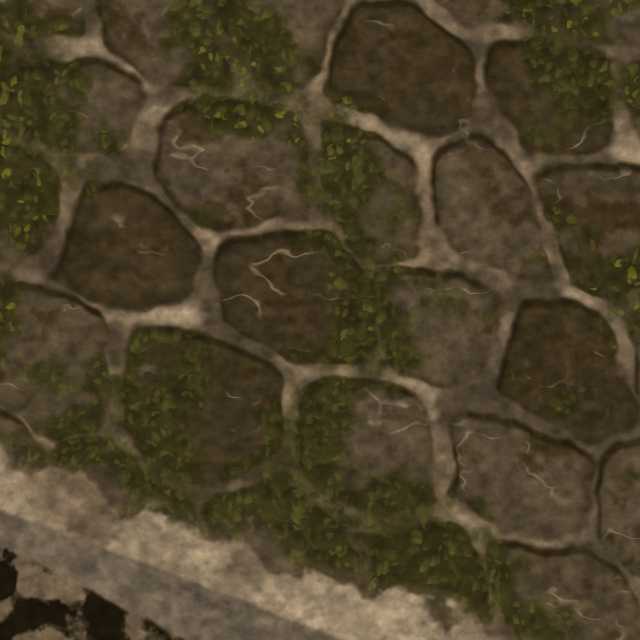
Write a three.js fragment shader that draws this texture.

```glsl
varying vec2 vUv;

#define GRID vec2(4.5, 5.3)
#define TILT 0.24
#define JITTER 0.50
#define JOINT 0.035
#define ROUNDING 20.0
#define WARP 0.065
#define SOFT 0.026
#define SHADOW_SHIFT vec2(-0.005, 0.013)
#define GROWTH 0.50
#define LEAF_SCALE 44.0
#define GRAIN 0.62
#define STREAKS 0.55

const vec3 STONE = vec3(0.345, 0.290, 0.215);
const vec3 DARK_STONE = vec3(0.225, 0.180, 0.105);
const vec3 MORTAR = vec3(0.430, 0.360, 0.275);
const vec3 PALE = vec3(0.590, 0.515, 0.410);
const vec3 SOIL = vec3(0.145, 0.115, 0.058);
const vec3 MOSS = vec3(0.205, 0.190, 0.080);
const vec3 LEAF = vec3(0.325, 0.315, 0.145);
const vec3 BRIGHT_LEAF = vec3(0.460, 0.430, 0.130);
const vec3 CURB_FACE = vec3(0.400, 0.350, 0.285);

float hash(vec2 p) {
  return fract(sin(dot(p, vec2(127.1, 311.7))) * 43758.5453);
}

vec2 hash2(vec2 p) {
  return vec2(hash(p), hash(p + 37.3));
}

float noise(vec2 p) {
  vec2 i = floor(p), f = fract(p);
  f = f * f * (3.0 - 2.0 * f);
  return mix(mix(hash(i), hash(i + vec2(1, 0)), f.x),
             mix(hash(i + vec2(0, 1)), hash(i + vec2(1, 1)), f.x), f.y);
}

float fbm(vec2 p) {
  float sum = 0.0, amp = 0.53;
  for (int i = 0; i < 4; i++) {
    sum += amp * noise(p);
    p = mat2(1.6, 1.2, -1.2, 1.6) * p + 5.7;
    amp *= 0.5;
  }
  return sum;
}

// Staggered, jittered centre of a stone
vec2 site(vec2 cell) {
  return cell + 0.5 + vec2(0.5 * mod(cell.y, 2.0), 0.0) + JITTER * (hash2(cell) - 0.5);
}

// x: rounded distance past the joint edge, yz: stone cell
vec3 stoneField(vec2 uv) {
  vec2 p = uv + WARP * (vec2(fbm(uv * 8.0), fbm(uv * 8.0 + 19.0)) - 0.5);
  p = vec2(p.x, p.y + TILT * p.x) * GRID;
  vec2 base = floor(p), home = base, toHome = vec2(9.0);
  for (int y = -2; y <= 2; y++) for (int x = -2; x <= 2; x++) {
    vec2 cell = base + vec2(x, y), r = site(cell) - p;
    if (dot(r, r) < dot(toHome, toHome)) { toHome = r; home = cell; }
  }
  float sum = 0.0;
  for (int y = -2; y <= 2; y++) for (int x = -2; x <= 2; x++) {
    vec2 r = site(home + vec2(x, y)) - p, across = r - toHome;
    if (x != 0 || y != 0)
      sum += exp(-ROUNDING * dot(0.5 * (r + toHome), normalize(across)));
  }
  float width = JOINT + 0.16 * (fbm(uv * 10.0 + 3.0) - 0.44);
  return vec3(-log(sum) / ROUNDING - width, home);
}

float mortarMask(float d) {
  return 1.0 - smoothstep(-SOFT, SOFT, d);
}

// Overlapping leaves: x is coverage, y is brightness
vec2 leaves(vec2 uv, float scale) {
  vec2 p = uv * scale, base = floor(p), leaf = vec2(0.0);
  for (int y = -1; y <= 1; y++) for (int x = -1; x <= 1; x++) {
    vec2 cell = base + vec2(x, y), h = hash2(cell + 71.0);
    vec2 r = p - cell - h;
    float a = 6.283 * hash(cell + 13.0);
    r = mat2(cos(a), -sin(a), sin(a), cos(a)) * r;
    float cover = 1.0 - smoothstep(0.3, 0.75, length(r * vec2(1.0, 1.5)));
    leaf = mix(leaf, vec2(1.0, h.x), cover * step(0.3, h.y));
  }
  return leaf;
}

void main() {
  vec2 uv = vUv;
  float broad = fbm(uv * 6.0 + 41.0), mottling = fbm(uv * 24.0);
  float fine = fbm(uv * vec2(62.0, 74.0));

  // Stones with weathered faces and pale broken streaks
  vec3 field = stoneField(uv);
  float d = field.x, mortar = mortarMask(d);
  float darkness = 0.75 * smoothstep(0.5, 0.9, hash(field.yz + 8.0));
  darkness += 0.9 * smoothstep(0.46, 0.66, mottling) * smoothstep(0.38, 0.6, broad);
  vec3 color = mix(STONE, DARK_STONE, clamp(darkness, 0.0, 1.0));
  color *= 0.76 + 0.48 * mottling;
  float vein = 1.0 - smoothstep(0.0, 0.03, abs(fbm(uv * vec2(9.0, 14.0) + 7.0) - 0.5));
  color = mix(color, PALE, STREAKS * vein * smoothstep(0.48, 0.66, fbm(uv * 17.0 + 90.0)));

  // Crevices and shadow cast by the raised joints
  float shade = mortarMask(stoneField(uv + SHADOW_SHIFT).x);
  float crevice = exp(-max(d, 0.0) * 14.0) * smoothstep(0.25, 0.7, mottling);
  color = mix(color, SOIL, clamp(0.6 * shade + 0.8 * crevice, 0.0, 0.9));

  // Mortar ribs, paler along their crest, soiled in places
  float crest = smoothstep(0.01, -0.07, d) * smoothstep(0.4, 0.64, fbm(uv * 8.0 + 63.0));
  vec3 joint = mix(MORTAR, PALE, 0.75 * crest) * (0.72 + 0.54 * mottling);
  joint = mix(joint, STONE * 0.85, smoothstep(0.5, 0.68, fbm(uv * 11.0 + 52.0)));
  color = mix(color, joint, mortar);

  // Plants rooted beside the joints, spilling over them
  float edge = exp(-max(d, 0.0) * 6.0);
  float habitat = fbm(uv * 5.5 + 23.0) + 0.08 * edge + 0.16 * (0.5 - uv.x);
  float growth = smoothstep(GROWTH, GROWTH + 0.12, habitat + 0.25 * (mottling - 0.5));
  growth *= 1.0 - mortar * (1.0 - 0.7 * smoothstep(0.56, 0.72, habitat));
  color = mix(color, mix(SOIL, MOSS, 0.2 + mottling), 0.8 * growth);
  vec2 sway = uv + 0.02 * vec2(mottling, fine);
  for (int i = 0; i < 2; i++) {
    vec2 leaf = leaves(sway + 0.37 * float(i), LEAF_SCALE * (1.0 + 0.7 * float(i)));
    vec3 foliage = mix(MOSS * 0.85, LEAF, leaf.y);
    float sunny = smoothstep(0.55, 1.0, leaf.y) * smoothstep(0.48, 0.62, broad);
    foliage = mix(foliage, BRIGHT_LEAF, sunny);
    color = mix(color, foliage, 0.75 * growth * leaf.x);
  }

  // Slanted curb: earth, pale top, grey face, then a dark gully
  float ragged = 0.06 * (fbm(uv * 16.0) - 0.5);
  float top = 0.305 - 0.36 * uv.x + ragged - uv.y;
  float face = 0.205 - 0.38 * uv.x + 0.15 * ragged - uv.y;
  float gully = 0.153 - 0.53 * uv.x + 0.3 * ragged - uv.y;
  vec3 earth = mix(STONE, MORTAR, broad) * (0.68 + 0.5 * mottling);
  color = mix(color, earth, smoothstep(-0.02, 0.012, top) * (0.9 - 0.5 * growth));
  vec3 ledge = mix(MORTAR, PALE, smoothstep(0.3, 0.55, broad)) * (0.8 + 0.4 * mottling);
  color = mix(color, ledge, smoothstep(0.014, 0.032, top + ragged));
  color = mix(color, CURB_FACE * (0.85 + 0.3 * mottling), smoothstep(-0.005, 0.006, face));
  float rubble = smoothstep(0.46, 0.62, fbm(uv * 24.0 + 31.0));
  color = mix(color, mix(SOIL * 0.75, MORTAR, rubble), smoothstep(-0.004, 0.006, gully));

  color *= 1.0 + GRAIN * (fine - 0.48);
  gl_FragColor = vec4(color, 1.0);
}
```
